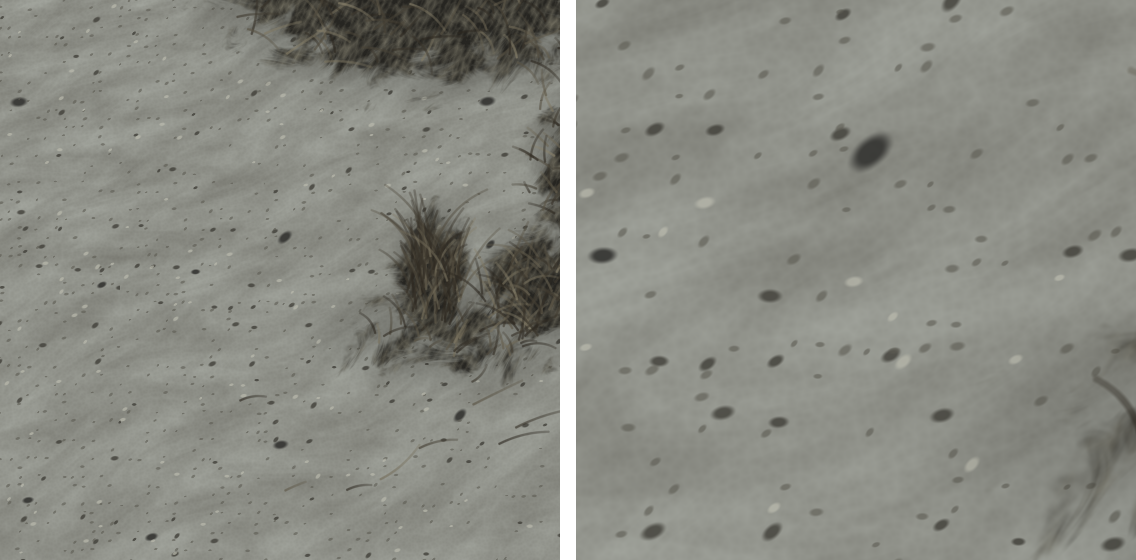
Left, the full canvas; right, a detail of the centre.
Reproduce this texture procedurally as a WebGL 2 fragment shader.

```glsl
#version 300 es
precision highp float;

uniform vec2 u_resolution;
out vec4 fragColor;

float hash(vec2 p) {
  vec3 q = fract(vec3(p.xyx) * 0.1031);
  q += dot(q, q.yzx + 33.33);
  return fract((q.x + q.y) * q.z);
}

vec2 hash2(vec2 p) {
  return vec2(hash(p), hash(p + 71.7));
}

vec2 rotate(vec2 p, float angle) {
  float c = cos(angle), s = sin(angle);
  return vec2(c * p.x - s * p.y, s * p.x + c * p.y);
}

// Distance to the nearest scattered cell point
float cellular(vec2 p) {
  vec2 cell = floor(p), local = fract(p);
  float nearest = 2.0;
  for (int y = -1; y <= 1; y++) {
    for (int x = -1; x <= 1; x++) {
      vec2 offset = vec2(x, y);
      nearest = min(nearest, length(offset + hash2(cell + offset) - local));
    }
  }
  return nearest;
}

// Layered, warped sines, roughly -1 to 1
float waves(vec2 p, float seed) {
  float sum = 0.0, amplitude = 0.6;
  for (int i = 0; i < 5; i++) {
    p += 0.8 * sin(p.yx * 0.7 + seed);
    sum += amplitude * sin(p.x + seed) * sin(p.y + 1.3 * seed);
    p = rotate(p, 0.55) * 1.8 + 3.1;
    amplitude *= 0.6;
  }
  return sum;
}

// Slanted oval stones, at most one per grid cell
float pebbles(vec2 p, float scale, float density, float radius, float seed) {
  vec2 cell = floor(p * scale);
  vec2 center = 0.3 + 0.4 * hash2(cell + seed);
  vec2 d = rotate(fract(p * scale) - center, -0.9 * hash(cell + seed + 5.0));
  float r = radius * (0.5 + 0.5 * hash(cell + seed + 9.0));
  float present = step(hash(cell + seed + 17.0), density);
  return present * (1.0 - smoothstep(r * 0.5, r * 1.2, length(d * vec2(0.65, 1.15))));
}

// Tapered, bowed line from root to tip
float strand(vec2 p, vec2 root, vec2 tip, float bow, float width) {
  vec2 axis = tip - root;
  float t = clamp(dot(p - root, axis) / dot(axis, axis), 0.0, 1.0);
  vec2 bend = bow * t * (1.0 - t) * vec2(-axis.y, axis.x);
  float d = length(p - root - axis * t - bend);
  return (1.0 - smoothstep(0.2 * width, width, d)) * (1.0 - 0.5 * t);
}

// Many strands rooted in an oval, fanned about a leaning direction
vec3 grass(vec3 color, vec2 p, vec2 center, vec2 size, float height, float lean, float fan, int count, float seed) {
  vec2 reach = abs(p - center) - size - height;
  if (max(reach.x, reach.y) > 0.0) return color;
  for (int i = 0; i < count; i++) {
    vec2 key = vec2(float(i), seed);
    vec2 place = hash2(key), shape = hash2(key + 23.0);
    vec2 root = center + size * sqrt(place.x) * vec2(cos(6.283 * place.y), sin(6.283 * place.y));
    float angle = lean + fan * (shape.x - 0.5);
    vec2 tip = root + height * (0.3 + 0.7 * shape.y) * vec2(sin(angle), cos(angle));
    float tone = hash(key + 41.0);
    vec3 blade = mix(vec3(0.17, 0.15, 0.12), vec3(0.55, 0.52, 0.43), tone * tone);
    color = mix(color, blade, 0.65 * strand(p, root, tip, shape.x - 0.5, 0.0035));
  }
  return color;
}

float clump(vec2 p, vec2 center, vec2 radius) {
  return 1.0 - length((p - center) / radius);
}

vec3 sand(vec2 p) {
  vec2 q = rotate(p, -0.42);
  float ripples = waves(q * vec2(13.0, 34.0 + 8.0 * p.y), 1.7);
  float streaks = waves(q * vec2(34.0, 95.0), 4.2);
  float grain = cellular(p * 170.0) + 0.7 * cellular(p * 75.0 + 9.0) - 0.8;
  float tone = 0.66 + 0.34 * ripples + 0.13 * streaks * (0.6 + p.y) + 0.16 * grain;
  return mix(vec3(0.465, 0.465, 0.435), vec3(0.612, 0.622, 0.592), clamp(tone, 0.0, 1.1));
}

void main() {
  vec2 p = gl_FragCoord.xy / u_resolution;
  vec3 color = sand(p);

  // Stones and pale shell flecks, denser to the left
  float density = mix(0.3, 0.12, p.x);
  color = mix(color, vec3(0.2, 0.2, 0.19), 0.9 * pebbles(p, 13.0, density * 0.35, 0.13, 3.0));
  color = mix(color, vec3(0.25, 0.245, 0.22), 0.8 * pebbles(p + 0.013, 29.0, density * 0.7, 0.15, 8.0));
  color = mix(color, vec3(0.36, 0.355, 0.32), 0.6 * pebbles(p + 0.007, 61.0, density, 0.2, 12.0));
  color = mix(color, vec3(0.73, 0.73, 0.68), 0.7 * pebbles(p + 0.021, 43.0, density * 0.35, 0.18, 27.0));

  // Matted plants with ragged, shaded borders
  float growth = clump(p, vec2(0.77, 1.03), vec2(0.40, 0.20));
  growth = max(growth, 0.7 * clump(p, vec2(1.03, 0.70), vec2(0.08, 0.16)));
  growth = max(growth, clump(p, vec2(0.775, 0.50), vec2(0.075, 0.13)));
  growth = max(growth, clump(p, vec2(0.97, 0.49), vec2(0.13, 0.11)));
  growth = max(growth, 0.4 * clump(p, vec2(0.80, 0.40), vec2(0.19, 0.08)));
  float ragged = growth + 0.28 * waves(rotate(p, -0.5) * vec2(38.0, 60.0), 2.6);
  float fibre = cellular(rotate(p, 0.5) * vec2(120.0, 42.0)) + 0.5 * waves(p * 75.0, 6.1);
  vec3 mat = mix(vec3(0.12, 0.115, 0.10), vec3(0.45, 0.435, 0.375), clamp(0.15 + 0.65 * fibre - 0.25 * growth, 0.0, 1.0));
  color *= 1.0 - 0.14 * smoothstep(-0.25, 0.3, growth);
  color = mix(color, mat, 0.92 * smoothstep(0.02, 0.38, ragged));

  // Dry blades and loose litter
  color = grass(color, p, vec2(0.76, 0.97), vec2(0.34, 0.10), 0.09, 0.9, 3.6, 110, 1.0);
  color = grass(color, p, vec2(0.775, 0.49), vec2(0.05, 0.07), 0.15, 0.0, 1.5, 90, 2.0);
  color = grass(color, p, vec2(0.95, 0.47), vec2(0.09, 0.07), 0.11, 0.1, 2.6, 70, 3.0);
  color = grass(color, p, vec2(0.80, 0.39), vec2(0.15, 0.04), 0.07, 0.5, 2.4, 36, 4.0);
  color = grass(color, p, vec2(0.98, 0.73), vec2(0.05, 0.12), 0.06, -0.6, 3.0, 26, 5.0);

  // Lone twigs
  color = grass(color, p, vec2(0.55, 0.26), vec2(0.42, 0.14), 0.10, 1.1, 1.0, 9, 6.0);

  fragColor = vec4(color, 1.0);
}
```
